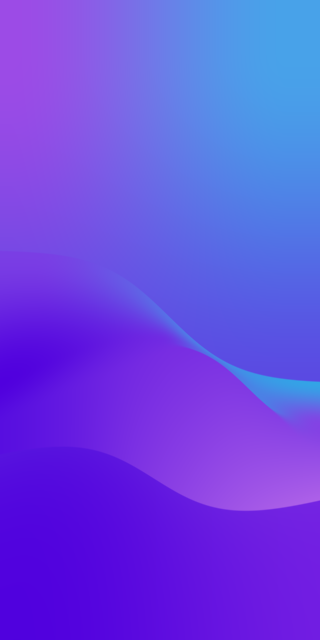
A Shadertoy shader for this background:

```glsl
// Layered silk waves: a violet-to-azure sky above a folded ribbon, a glowing
// violet band and a deep indigo base. Each layer is bounded by a tanh-shaped
// curve and filled with smooth gradients, composited from back to front.

#define RIBBON_TOP   0.4948   // mid height of the ribbon crest, from the top
#define RIBBON_FOLD  0.6068   // mid height of the ribbon's lower fold
#define BASE_TOP     0.7480   // mid height of the base wave
#define CREASE_BLUR  0.032    // softness of the fold where it dissolves
#define RIM_FADE     0.080    // depth of the light under the base wave

vec3 rgb(float r, float g, float b) { return vec3(r, g, b) / 255.0; }

// S-shaped step of the given centre and width
float bend(float x, float centre, float width) {
    return tanh((x - centre) / width);
}

// Wave heights, measured downwards from the top
float crestCurve(float x) {
    return RIBBON_TOP + 0.1042 * bend(x, 0.529, 0.2135);
}

float foldCurve(float x) {
    float leftSag = 0.1 * pow(max(1.0 - x / 0.55, 0.0), 1.4);
    return RIBBON_FOLD + 0.0755 * bend(x, 0.776, 0.156) + leftSag;
}

float baseCurve(float x) {
    return BASE_TOP + 0.1043 * bend(x, 0.482, 0.2344) - 0.131 * (x - 0.482);
}

vec3 skyColor(vec2 p) {
    vec3 top = mix(rgb(156.0, 75.0, 230.0), rgb(72.0, 162.0, 233.0),
                   smoothstep(0.03, 0.9, p.x));
    vec3 low = rgb(91.0, 70.0, 226.0);
    return mix(top, low, smoothstep(0.08, 0.66, p.y));
}

vec3 ribbonColor(float x, float depth) {
    vec3 rim = mix(rgb(122.0, 62.0, 228.0), rgb(88.0, 110.0, 230.0),
                   smoothstep(0.1, 0.6, x));
    rim = mix(rim, rgb(50.0, 165.0, 230.0), smoothstep(0.4, 1.0, x));
    vec3 shade = mix(rgb(80.0, 0.0, 222.0), rgb(114.0, 45.0, 226.0),
                     smoothstep(0.0, 0.6, x));
    shade = mix(shade, rgb(130.0, 67.0, 228.0), smoothstep(0.6, 1.0, x));
    // The narrow waist stays bright; both wide ends fade into shade
    float waist = smoothstep(0.5, 0.66, x) * (1.0 - smoothstep(0.78, 1.0, x));
    return mix(rim, shade, smoothstep(0.0, 0.88, depth) * (1.0 - 0.8 * waist));
}

vec3 bandColor(float x, float depth) {
    vec3 violet = mix(rgb(85.0, 12.0, 224.0), rgb(118.0, 43.0, 226.0),
                      smoothstep(-0.1, 0.55, x));
    violet = mix(violet, rgb(134.0, 65.0, 228.0), smoothstep(0.45, 1.0, x));
    float glow = smoothstep(0.2, 1.05, x) * depth;
    return mix(violet, rgb(174.0, 97.0, 232.0), glow);
}

vec3 baseColor(float x, float below) {
    vec3 indigo = mix(rgb(80.0, 0.0, 222.0), rgb(114.0, 29.0, 226.0),
                      smoothstep(0.05, 1.1, x));
    return indigo + rgb(7.0, 20.0, 0.0) * exp(-max(below, 0.0) / RIM_FADE)
                  * (1.0 - 0.6 * x);
}

void mainImage(out vec4 fragColor, in vec2 fragCoord) {
    // x runs right, y runs down, both from 0 to 1
    vec2 p = fragCoord / iResolution.xy;
    p.y = 1.0 - p.y;
    float aa = 1.0 / iResolution.y;

    float crest = crestCurve(p.x);
    float fold = foldCurve(p.x);
    float base = baseCurve(p.x);

    // Position inside the ribbon and the band, 0 at the top to 1 at the bottom
    float ribbonDepth = clamp((p.y - crest) / (fold - crest), 0.0, 1.0);
    float bandDepth = clamp((p.y - fold) / (base - fold), 0.0, 1.0);

    // The fold is crisp around the waist and soft at both ends
    float soften = 1.0 - smoothstep(0.38, 0.6, p.x) + smoothstep(0.84, 1.0, p.x);
    float foldBlur = aa + CREASE_BLUR * soften;

    // Composite from back to front
    vec3 color = skyColor(p);
    color = mix(color, ribbonColor(p.x, ribbonDepth),
                smoothstep(-aa, aa, p.y - crest));
    color = mix(color, bandColor(p.x, bandDepth),
                smoothstep(-foldBlur, foldBlur, p.y - fold));
    color = mix(color, baseColor(p.x, p.y - base),
                smoothstep(-aa, aa, p.y - base));

    fragColor = vec4(color, 1.0);
}
```
